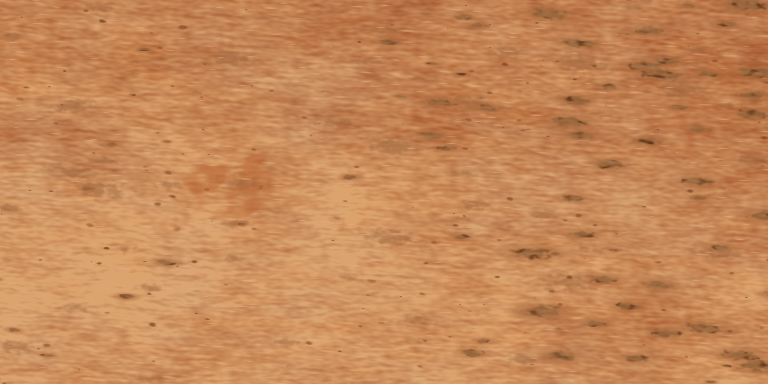
Give the GLSL for this texture, as a WebGL 1 fragment shader.

```glsl
precision highp float;
// Tan fibrous surface with fine level grain, lens-shaped pits, smudges and rusty stains.
uniform vec2 u_resolution;

vec2 hash(vec2 c) {
  vec3 q = fract(c.xyx * vec3(0.1031, 0.1030, 0.0973));
  q += dot(q, q.yzx + 33.33);
  return fract((q.xx + q.yz) * q.zy);
}

float corner(vec2 cell, vec2 offset) {
  return dot(hash(cell) * 2.0 - 1.0, offset);
}

// Gradient noise, roughly -0.7 to 0.7
float noise(vec2 p) {
  vec2 i = floor(p), f = fract(p);
  vec2 u = f * f * f * (f * (f * 6.0 - 15.0) + 10.0);
  vec2 e = vec2(1.0, 0.0);
  return mix(mix(corner(i, f), corner(i + e, f - e), u.x),
             mix(corner(i + e.yx, f - e.yx), corner(i + e.xx, f - e.xx), u.x), u.y);
}

// Scattered ellipses: 1 at a centre, 0 on the rim, negative outside
float scatter(vec2 p, vec2 cell, vec2 size, float amount, float seed) {
  vec2 home = floor(p / cell);
  float depth = -1.0;
  for (int j = -1; j <= 1; j++) {
    for (int i = -1; i <= 1; i++) {
      vec2 c = home + vec2(float(i), float(j));
      vec2 centre = (c + hash(c + seed)) * cell;
      vec2 pick = hash(c + seed + 71.0);
      float grow = smoothstep(0.0, 0.3, amount - pick.x);
      vec2 radius = size * (0.4 + 0.6 * pick.y) * grow + 0.0001;
      depth = max(depth, 1.0 - length((p - centre) / radius));
    }
  }
  return depth;
}

void main() {
  vec2 p = gl_FragCoord.xy / u_resolution.y;
  float across = gl_FragCoord.x / u_resolution.x;

  // Fibres sink slightly to the right and waver
  vec2 q = p + vec2(0.0, 0.05 * p.x + 0.008 * noise(p * vec2(3.0, 5.0)));
  float grain = noise(q * vec2(15.0, 95.0)) + 0.9 * noise(q * vec2(42.0, 125.0) + 17.0);
  float mottle = noise(q * vec2(5.0, 10.0) + 5.0) + noise(q * vec2(14.0, 34.0) + 31.0);
  float broad = noise(p * vec2(1.4, 2.6) + 63.0) + 0.7 * noise(q * vec2(2.8, 5.0) + 41.0);
  float ragged = noise(q * vec2(38.0, 70.0) + 9.0) + 0.6 * noise(q * vec2(75.0, 120.0) + 29.0);

  // Ground tone, browner toward the top and right
  float tone = 0.95 - 0.65 * smoothstep(0.35, 1.0, p.y) - 0.38 * smoothstep(0.45, 1.0, across);
  tone += 0.85 * grain + 0.6 * mottle + 0.75 * broad;
  vec3 color = mix(vec3(0.73, 0.462, 0.285), vec3(0.83, 0.60, 0.40), clamp(tone, -0.7, 1.3));
  color += vec3(0.01, -0.015, -0.03) * (noise(q * vec2(7.0, 24.0) + 53.0) + noise(p * 3.0 + 77.0));

  // Rusty stains, mostly on the left
  float stain = scatter(p, vec2(0.55, 0.5), vec2(0.17, 0.15), 0.5 - 0.35 * across, 3.0);
  stain += 1.3 * noise(p * vec2(22.0, 26.0)) + 0.9 * noise(p * vec2(11.0, 14.0) + 7.0);
  color = mix(color, vec3(0.73, 0.41, 0.22), 0.6 * smoothstep(0.15, 0.8, stain));

  // Soft brown smudges everywhere, broken up by the fibres
  float smudge = scatter(q, vec2(0.2, 0.09), vec2(0.10, 0.032), 0.5, 35.0);
  smudge += 0.8 * ragged + 0.5 * mottle;
  color = mix(color, vec3(0.60, 0.38, 0.23), 0.5 * smoothstep(0.0, 0.9, smudge));

  // Pale glints along the fibres
  float glint = scatter(q, vec2(0.08, 0.025), vec2(0.03, 0.004), 0.55, 11.0);
  color = mix(color, vec3(0.90, 0.69, 0.50), 0.5 * smoothstep(0.0, 0.8, glint));

  // Pits with a soft brown halo and dark crevices, crowding to the right
  float crowd = 0.17 + 0.42 * smoothstep(0.35, 0.95, across);
  float pit = scatter(q, vec2(0.13, 0.05), vec2(0.065, 0.019), crowd, 23.0);
  float halo = smoothstep(-0.9, 0.3, pit);
  pit += 0.65 * ragged;
  float crevice = smoothstep(0.0, 0.45, noise(q * vec2(32.0, 75.0) + 83.0));
  vec3 hollow = mix(vec3(0.59, 0.40, 0.24), vec3(0.36, 0.20, 0.09), crevice);
  color = mix(color, vec3(0.66, 0.41, 0.24), 0.5 * halo);
  color = mix(color, hollow + 0.08 * grain, 0.85 * smoothstep(0.0, 0.55, pit));

  // Small brown specks of uneven strength
  float speck = scatter(q, vec2(0.06, 0.05), vec2(0.015, 0.007), 0.38, 47.0) + 0.7 * ragged;
  float strength = 0.55 + 0.7 * noise(p * 9.0 + 13.0);
  color = mix(color, vec3(0.50, 0.27, 0.14), strength * smoothstep(0.0, 0.8, speck));

  gl_FragColor = vec4(color, 1.0);
}
```
